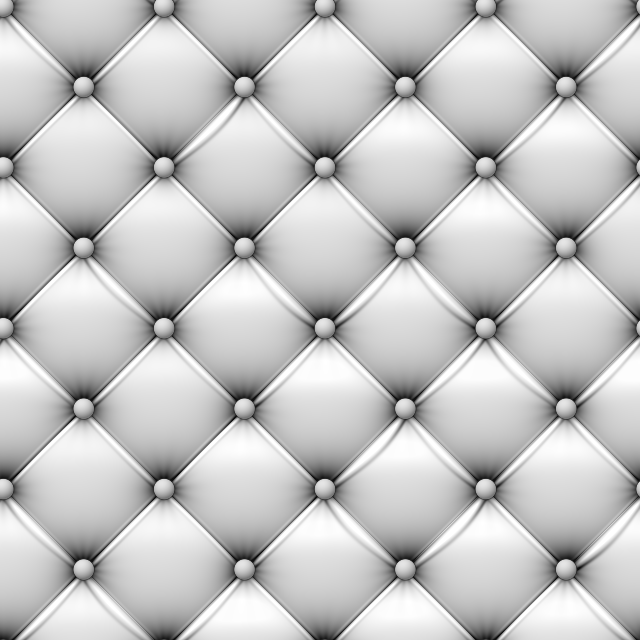
A WebGL 1 fragment shader for this pattern:

```glsl
precision highp float;

uniform vec2 u_resolution;

#define PERIOD 0.2513
#define ORIGIN vec2(0.0052, 0.9896)
#define BUTTON_RADIUS 0.067
#define LEATHER 0.872
#define SLOPE_TONE 0.14
#define GLOW 0.13
#define SEAM_WIDTH 0.010
#define FOLD_SPREAD 0.06
#define PLEAT_DEPTH 0.06

const float PI = 3.14159265;

float hash(vec2 id) {
    return fract(sin(dot(id, vec2(127.1, 311.7))) * 43758.55);
}

float ridge(float x, float width) {
    float k = x / width;
    return exp(-k * k);
}

// Shadow that decays away from a button at distance r
float falloff(float r, float rate) {
    return exp(-max(r - BUTTON_RADIUS, 0.0) * rate);
}

// Padded diamond: v is local position (corners at +-0.5), f its lattice fraction
float cushion(vec2 v, vec2 f, vec2 id, float height) {
    float wear = hash(id);
    float tone = LEATHER + SLOPE_TONE * v.y - 0.05 * v.x;

    // Arched highlight under the upper corner
    float arch = v.y - 0.27 + 0.04 * wear + 0.9 * v.x * v.x;
    float strength = GLOW * (0.4 + 0.65 * wear) * (1.25 - 0.6 * height);
    tone += strength * ridge(arch, 0.11) * exp(-9.0 * v.x * v.x);

    // Padding rolls away along the two lower edges
    float lowerEdge = min(f.x, 1.0 - f.y);
    tone -= 0.13 * exp(-10.0 * lowerEdge);

    // Hollows in the four corners
    float below = length(v + vec2(0.0, 0.5));
    float above = length(v - vec2(0.0, 0.5));
    float left = length(v + vec2(0.5, 0.0));
    float right = length(v - vec2(0.5, 0.0));
    tone -= 0.60 * falloff(below, 9.0) + 0.20 * falloff(above, 22.0);
    tone -= 0.40 * (falloff(left, 11.0) + falloff(right, 11.0));
    return min(tone, 0.99);
}

// Tone change of a seam: s is distance beneath it, t runs between its buttons
float seam(float s, float t, vec2 id, float weight) {
    float slack = hash(id + 17.3);
    float sag = sin(PI * t);
    float lean = mix(0.6, 1.4, mix(t, 1.0 - t, step(0.5, hash(id + 5.1))));
    float pull = mix(1.0, 0.45, sag);
    s -= 0.02 * (slack - 0.5) * sag;

    float spread = FOLD_SPREAD * slack * slack * sag * lean;
    float groove = ridge(s, SEAM_WIDTH) * 0.52 * pull;
    float upper = ridge(s + 0.026, 0.011) * 0.10;
    float lip = ridge(s - 0.024 - 0.4 * spread, 0.012 + 0.1 * spread)
              * 0.26 * mix(1.0, 0.6, sag);
    float crease = ridge(s - 0.048 - spread, 0.011 + 0.15 * spread)
                 * 0.34 * pull * (0.3 + slack) * lean;
    return weight * (upper + lip - groove - crease);
}

// Small pleats fanning out from a button
float pleats(vec2 p, vec2 id) {
    float angle = atan(p.y, p.x);
    float phase = 6.28 * hash(id + 41.0);
    float wave = sin(9.0 * angle + phase) * sin(5.0 * angle - 2.0 * phase)
               + 0.4 * sin(15.0 * angle + 3.0 * phase);
    return PLEAT_DEPTH * wave * falloff(length(p), 13.0);
}

float button(vec2 p) {
    vec2 n = p / BUTTON_RADIUS;
    float r2 = min(dot(n, n), 1.0);
    vec3 normal = vec3(n, sqrt(1.0 - r2));
    float lit = max(dot(normal, normalize(vec3(-0.25, 0.55, 0.8))), 0.0);
    float tone = 0.47 + 0.43 * lit;
    return tone * (1.0 - 0.7 * smoothstep(0.82, 1.0, r2));
}

void main() {
    vec2 uv = gl_FragCoord.xy / u_resolution;
    vec2 q = (uv - ORIGIN) / PERIOD;
    float pixel = 1.0 / (PERIOD * min(u_resolution.x, u_resolution.y));

    // Diagonal lattice: every integer point is a button
    vec2 lattice = vec2(q.x + q.y, q.x - q.y);
    vec2 cell = floor(lattice);
    vec2 f = lattice - cell;
    vec2 nearest = floor(lattice + 0.5);
    vec2 offset = lattice - nearest;
    vec2 c = f - 0.5;
    vec2 local = 0.5 * vec2(c.x + c.y, c.x - c.y);
    vec2 p = 0.5 * vec2(offset.x + offset.y, offset.x - offset.y);

    float tone = cushion(local, f, cell, uv.y);
    tone += pleats(p, nearest);
    tone += seam(-offset.x, f.y, vec2(nearest.x, cell.y), 0.6);
    tone += seam(offset.y, f.x, vec2(cell.x, nearest.y) + 63.0, 1.0);

    // Contact shadow, then the button on top
    float r = length(p);
    tone *= 1.0 - 0.4 * falloff(r, 38.0);
    tone = clamp(tone, 0.06, 1.0);
    float cover = 1.0 - smoothstep(-pixel, pixel, r - BUTTON_RADIUS);
    tone = mix(tone, button(p), cover);

    gl_FragColor = vec4(vec3(tone), 1.0);
}
```
